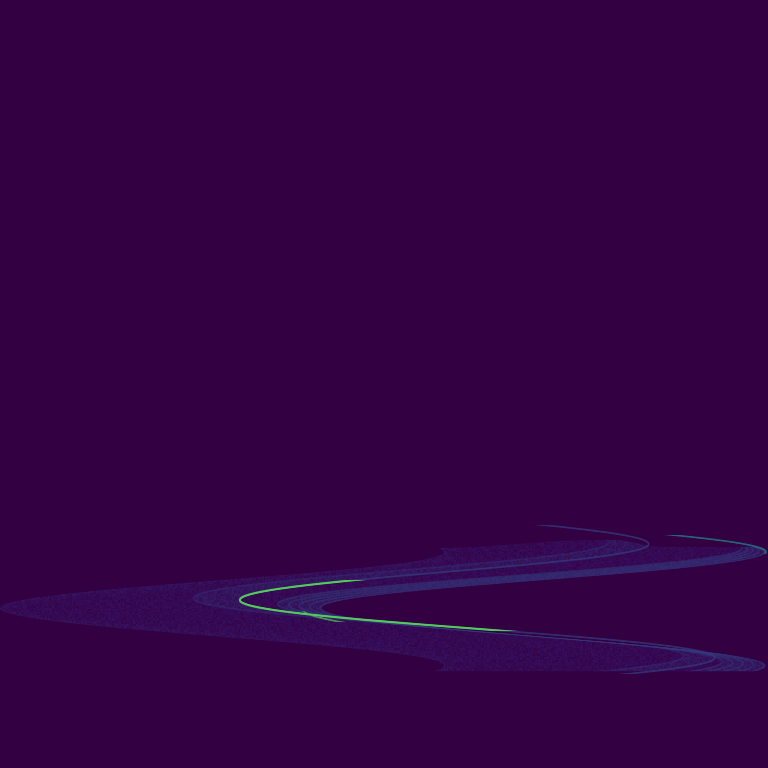
This background is drawn by a WebGL 2 fragment shader. Its source:

```glsl
#version 300 es
precision highp float;
// A grainy folded ribbon of sine curves with bright filaments on deep violet.
uniform vec2 u_resolution;
out vec4 fragColor;

#define BACKGROUND vec3(0.20, 0.00, 0.26)
#define HAZE vec3(0.21, 0.045, 0.345)
#define STREAK vec3(0.20, 0.22, 0.48)
#define TEAL vec3(0.13, 0.52, 0.55)
#define GREEN vec3(0.33, 0.79, 0.36)
#define HALF_UP 0.0729
#define HALF_DOWN 0.0750
#define LINE_WIDTH 0.0011
#define GRAIN_CELLS 512.0
#define FILAMENTS 5

const float PI = 3.14159265;

float hash(vec2 p) {
    return fract(sin(dot(p, vec2(12.9898, 78.233))) * 43758.5453);
}

// Signed distance to a sine fold; positive lies to its right.
// swing holds the amplitude above and below the left tip.
float fold(vec2 p, vec2 tip, vec2 swing) {
    float dy = p.y - tip.y;
    float amp = dy > 0.0 ? swing.x : swing.y;
    float rate = PI / (dy > 0.0 ? HALF_UP : HALF_DOWN);
    float offset = p.x - tip.x - amp * (1.0 - cos(rate * dy));
    float slope = amp * rate * sin(rate * dy);
    return offset / sqrt(1.0 + slope * slope);
}

float stroke(float d, float width, float aa) {
    return 1.0 - smoothstep(width - aa, width + aa, abs(d));
}

float between(float v, float low, float high, float aa) {
    return smoothstep(low - aa, low + aa, v)
         * (1.0 - smoothstep(high - aa, high + aa, v));
}

void main() {
    vec2 p = gl_FragCoord.xy / u_resolution;
    float aa = 0.6 / min(u_resolution.x, u_resolution.y);
    float grain = hash(floor(p * GRAIN_CELLS));

    // Main folds, from the outer left rim to the right rim
    float outer = fold(p, vec2(0.0, 0.2083), vec2(0.289));
    float veil = fold(p, vec2(0.252, 0.221), vec2(0.270, 0.319));
    float spine = fold(p, vec2(0.3125, 0.2187), vec2(0.266, 0.309));
    float band = fold(p, vec2(0.362, 0.2135), vec2(0.302, 0.289));
    float rim = fold(p, vec2(0.4193, 0.2083), vec2(0.289));

    // Hazy body with a sloping top and a flat base
    float top = mix(0.2865, 0.297, smoothstep(0.57, 0.78, p.x))
              - 0.009 * smoothstep(0.80, 0.86, p.x);
    float body = smoothstep(-aa, aa, outer) * (1.0 - smoothstep(-aa, aa, rim))
               * between(p.y, 0.126, top, aa);
    vec3 color = mix(BACKGROUND, HAZE, body * (0.35 + 0.9 * grain));

    // Denser layers inside the body
    float rimGlow = exp(-max(outer, 0.0) / 0.005);
    float veilBand = between(veil, 0.0, 0.09, aa)
                   * (1.0 - smoothstep(-aa, aa, spine));
    float innerBand = smoothstep(-aa, aa, band);
    float density = 0.16 * rimGlow + 0.26 * veilBand + 0.30 * innerBand;
    color = mix(color, STREAK, body * density * (0.6 + 0.6 * grain));
    color = mix(color, STREAK, body * 0.35 * stroke(veil, LINE_WIDTH, aa));

    // Fine filaments following the right rim
    for (int i = 0; i < FILAMENTS; i++) {
        float t = float(i) / float(FILAMENTS - 1);
        vec2 tip = mix(vec2(0.362, 0.2135), vec2(0.417, 0.2085), t);
        float d = fold(p, tip, vec2(mix(0.302, 0.289, t), 0.289));
        color = mix(color, STREAK, 0.5 * body * stroke(d, LINE_WIDTH, aa));
    }

    // Spine and its hooked ends
    float spineLine = stroke(spine, LINE_WIDTH, aa);
    float spineSpan = between(p.y, 0.1224, 0.3164, aa);
    color = mix(color, STREAK, 0.8 * spineLine * spineSpan);
    float hook = stroke(rim, LINE_WIDTH, aa) * between(p.y, 0.279, 0.3034, aa);
    color = mix(color, TEAL, 0.75 * hook);

    // Bright green crescent with a short inner branch
    float crescent = stroke(spine, LINE_WIDTH * 1.25, aa)
                   * between(p.y, 0.1784, 0.2448, aa);
    float branch = stroke(fold(p, vec2(0.393, 0.2075), vec2(0.20)), LINE_WIDTH, aa)
                 * between(p.y, 0.190, 0.204, aa);
    color = mix(color, GREEN, max(crescent, 0.7 * branch));

    fragColor = vec4(color, 1.0);
}
```
